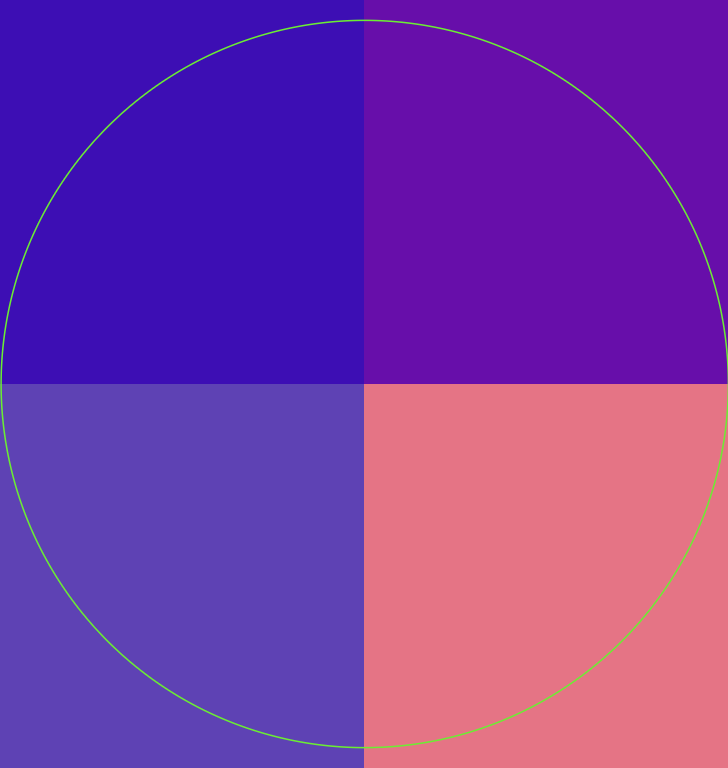
A Shadertoy shader for this background:

```glsl
// Draws four flat colour quadrants crossed by a thin green circle.

const vec3 INDIGO = vec3(0.239, 0.055, 0.706);
const vec3 PURPLE = vec3(0.404, 0.055, 0.667);
const vec3 SLATE  = vec3(0.369, 0.259, 0.706);
const vec3 CORAL  = vec3(0.898, 0.455, 0.522);
const vec3 GREEN  = vec3(0.42, 0.93, 0.20);

// Lengths are fractions of the canvas width
const vec2  RING_CENTER = vec2(0.001, 0.0);
const float RING_RADIUS = 0.4995;
const float RING_WIDTH  = 0.0021;

// Antialiased step: 0 below zero, 1 above, over one pixel
float edge(float signedDistance, float pixel) {
    return clamp(signedDistance / pixel + 0.5, 0.0, 1.0);
}

// Blend of four colours split along both axes
vec3 quadrants(vec2 p, float pixel) {
    float right = edge(p.x, pixel);
    float upper = edge(p.y, pixel);
    return mix(mix(SLATE, CORAL, right), mix(INDIGO, PURPLE, right), upper);
}

// Coverage of a circular outline
float ring(vec2 p, float radius, float width, float pixel) {
    float outlineDistance = abs(length(p) - radius);
    return edge(0.5 * width - outlineDistance, pixel);
}

void mainImage(out vec4 fragColor, in vec2 fragCoord) {
    // Centred coordinates, one unit per canvas width
    float pixel = 1.0 / iResolution.x;
    vec2 p = (fragCoord - 0.5 * iResolution.xy) * pixel;

    vec3 color = quadrants(p, pixel);
    float line = ring(p - RING_CENTER, RING_RADIUS, RING_WIDTH, pixel);
    color = mix(color, GREEN, line);

    fragColor = vec4(color, 1.0);
}
```
